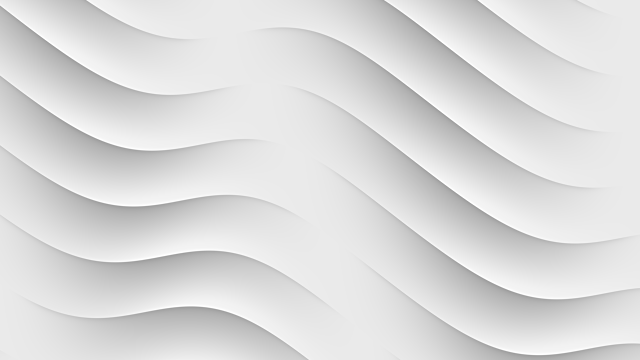
This background is drawn by a WebGL 2 fragment shader. Its source:

```glsl
#version 300 es
precision highp float;
// Overlapping pale paper waves, each casting a soft shadow on the sheet below.

#define PERIOD 1.125            // length of one wave, in canvas heights
#define SLOPE 0.367             // overall descent of the waves
#define SHEET_STEP vec2(0.051, 0.155) // offset from one sheet to the next
#define FIRST_GAP 0.63          // where an edge melts into its neighbour
#define GAP_DRIFT 0.095         // shift of that place per sheet
#define PAPER 0.917
#define SHADOW 0.25
#define GLOW 0.045
#define RIM 0.06
#define CONTACT 0.09

const float TAU = 6.2831853;
uniform vec2 u_resolution;
out vec4 fragColor;

// Depth below the top of the canvas of the edge of sheet k.
float edgeDepth(float x, float k) {
    float t = x + SHEET_STEP.x * k;
    float a = TAU * (t - 0.3356) / PERIOD;
    float wave = 0.0856 * cos(a) - 0.0093 * sin(a) + 0.0069 * sin(2.0 * a);
    return 0.028 + SLOPE * t + wave + SHEET_STEP.y * k;
}

// Position along the edge from one gap (0) to the next (1).
float edgePhase(float x, float k) {
    float gap = FIRST_GAP + GAP_DRIFT * max(k + 1.0, 0.0);
    return fract((x - gap) / PERIOD);
}

// How far the edge lifts off the sheet below.
float lift(float phase) {
    float s = sin(0.5 * TAU * phase);
    return s * s;
}

float sheetShade(vec2 p, float k) {
    float top = edgeDepth(p.x, k);
    float bottom = edgeDepth(p.x, k + 1.0);
    float u = clamp((p.y - top) / (bottom - top), 0.0, 1.0);
    float phase = edgePhase(p.x, k);
    float raised = lift(phase);
    float nextRaised = lift(edgePhase(p.x, k + 1.0));

    // The shadow narrows along the edge.
    float reach = mix(1.2, 0.85, smoothstep(0.3, 0.7, phase));
    float shadow = raised * pow(max(1.0 - u / reach, 0.0), 1.2);
    float contact = smoothstep(0.0, 0.15, raised) * exp(-max(p.y - top, 0.0) / 0.006);

    // The lower lip catches the light.
    float glow = nextRaised * u * u;
    float lip = (bottom - p.y) / 0.005;
    float rim = nextRaised * exp(-lip * lip);

    return PAPER - SHADOW * shadow - CONTACT * contact + GLOW * glow + RIM * rim;
}

void main() {
    vec2 p = gl_FragCoord.xy / u_resolution.y;
    p.y = 1.0 - p.y;
    float pixel = 0.8 / u_resolution.y;

    // Paint the sheets from the top of the canvas downward.
    float shade = PAPER;
    for (int i = -8; i <= 8; i++) {
        float k = float(i);
        float d = p.y - edgeDepth(p.x, k);
        float cover = smoothstep(-pixel, pixel, d);
        if (cover > 0.0) shade = mix(shade, sheetShade(p, k), cover);
    }
    fragColor = vec4(vec3(clamp(shade, 0.0, 1.0)), 1.0);
}
```
